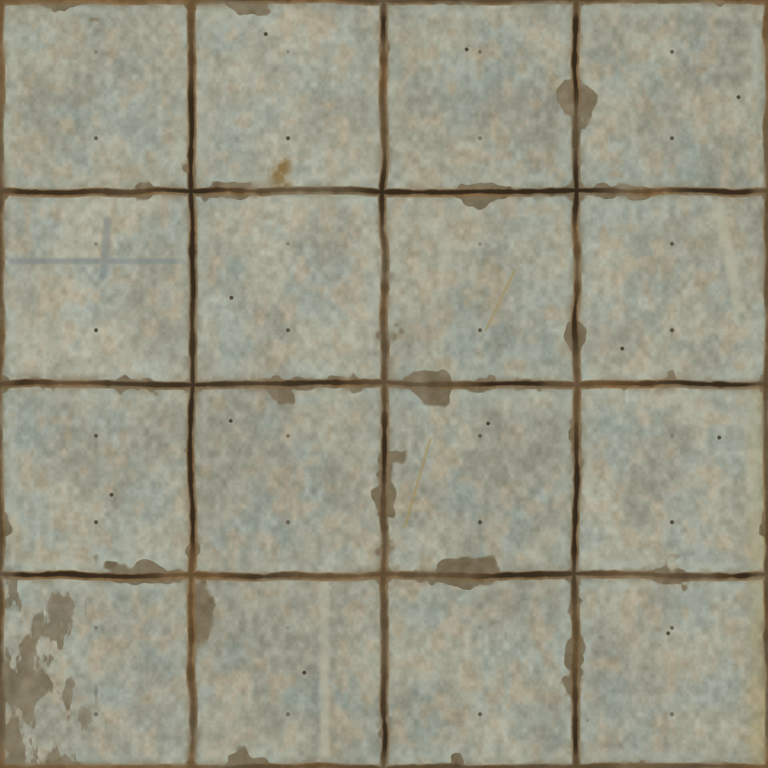
A WebGL 1 fragment shader for this texture:

```glsl
precision highp float;
// Four by four worn grey-green ceramic tiles with brown joints, pinholes and chips.
uniform vec2 u_resolution;

const float TILES = 4.0;
const vec3 GLAZE = vec3(0.60, 0.60, 0.54);
const vec3 PALE = vec3(0.66, 0.66, 0.59);
const vec3 COOL = vec3(0.59, 0.64, 0.61);
const vec3 WARM = vec3(0.64, 0.59, 0.49);
const vec3 CLAY = vec3(0.45, 0.40, 0.31);
const vec3 RUST = vec3(0.50, 0.38, 0.24);
const vec3 SOOT = vec3(0.20, 0.16, 0.11);

float hash(vec2 p) {
  vec3 q = fract(p.xyx * vec3(0.1031, 0.1030, 0.0973));
  q += dot(q, q.yzx + 33.33);
  return fract((q.x + q.y) * q.z);
}

// Value noise that wraps at the canvas edges.
float noise(vec2 uv, vec2 cells, float seed) {
  vec2 p = uv * cells;
  vec2 i = floor(p);
  vec2 f = fract(p);
  f = f * f * (3.0 - 2.0 * f);
  vec2 a = mod(i, cells) + seed;
  vec2 b = mod(i + 1.0, cells) + seed;
  return mix(mix(hash(a), hash(vec2(b.x, a.y)), f.x),
             mix(hash(vec2(a.x, b.y)), hash(b), f.x), f.y);
}

float fbm(vec2 uv, vec2 cells, float seed) {
  float sum = 0.0;
  float gain = 0.5;
  for (int k = 0; k < 4; k++) {
    sum += gain * noise(uv, cells, seed + float(k) * 17.0);
    cells *= 2.0;
    gain *= 0.5;
  }
  return sum / 0.9375;
}

// Soft stroke from a to b.
float stroke(vec2 p, vec2 a, vec2 b, float width) {
  vec2 ab = b - a;
  float t = clamp(dot(p - a, ab) / dot(ab, ab), 0.0, 1.0);
  return 1.0 - smoothstep(0.2 * width, width, length(p - a - ab * t));
}

float spot(vec2 p, vec2 center, float radius) {
  return 1.0 - smoothstep(0.4 * radius, radius, length(p - center));
}

float isTile(vec2 id, vec2 target) {
  return 1.0 - step(0.5, length(id - target));
}

// Mottled glaze with a separate tint for each tile.
vec3 glaze(vec2 uv, vec2 id) {
  float patches = fbm(uv, vec2(14.0), 3.0);
  float mottle = fbm(uv, vec2(56.0, 44.0), 29.0);
  float grain = fbm(uv, vec2(120.0, 100.0), 61.0);
  vec3 color = mix(GLAZE, PALE, smoothstep(0.3, 0.7, patches));
  color = mix(color, COOL, 0.5 * smoothstep(0.45, 0.7, fbm(uv, vec2(20.0), 83.0)));
  color = mix(color, WARM, 0.6 * smoothstep(0.5, 0.75, mottle));
  color += 0.17 * (grain - 0.5) + 0.08 * (mottle - 0.5);
  return color + 0.025 * (hash(id + 5.0) - 0.5) - 0.005;
}

// Two fixed pinholes and one stray pit per tile.
float pinholes(vec2 cell, vec2 id) {
  float holes = spot(cell, vec2(0.5, 0.28), 0.015) * mix(0.5, 1.0, hash(id + 11.0));
  holes = max(holes, spot(cell, vec2(0.5, 0.73), 0.014) * mix(0.2, 0.9, hash(id + 23.0)));
  vec2 stray = 0.15 + 0.7 * vec2(hash(id + 37.0), hash(id + 41.0));
  return max(holes, spot(cell, stray, 0.014) * step(0.4, hash(id + 47.0)));
}

// Scratches, smears and stains on single tiles.
vec3 addMarks(vec3 color, vec2 cell, vec2 id, float rough) {
  float scratch = isTile(id, vec2(2.0, 1.0)) * stroke(cell, vec2(0.11, 0.26), vec2(0.24, 0.71), 0.012);
  scratch += isTile(id, vec2(2.0)) * stroke(cell, vec2(0.53, 0.28), vec2(0.68, 0.59), 0.010);
  color = mix(color, vec3(0.62, 0.54, 0.36), 0.6 * scratch);
  float smear = isTile(id, vec2(1.0, 0.0)) * stroke(cell, vec2(0.69, 0.08), vec2(0.69, 0.95), 0.04);
  smear += isTile(id, vec2(3.0, 2.0)) * stroke(cell, vec2(0.74, 0.94), vec2(0.85, 0.40), 0.05);
  color = mix(color, vec3(0.72, 0.71, 0.62), 0.6 * smear * (0.4 + rough));
  float blue = stroke(cell, vec2(0.06, 0.64), vec2(0.95, 0.64), 0.025);
  blue = max(blue, stroke(cell, vec2(0.54, 0.57), vec2(0.56, 0.85), 0.035));
  color = mix(color, vec3(0.49, 0.52, 0.52), 0.6 * blue * isTile(id, vec2(0.0, 2.0)));
  float drip = isTile(id, vec2(1.0, 3.0)) * stroke(cell, vec2(0.46, 0.05), vec2(0.46, 0.16), 0.08);
  color = mix(color, vec3(0.52, 0.43, 0.27), drip * smoothstep(0.25, 0.65, rough));
  float yellow = step(2.5, id.x) * step(id.y, 1.5) * smoothstep(0.84, 1.0, cell.x);
  return mix(color, vec3(0.68, 0.61, 0.40), 0.5 * yellow);
}

void main() {
  vec2 uv = gl_FragCoord.xy / u_resolution;
  vec2 p = uv * TILES;
  vec2 id = floor(p);
  vec2 cell = fract(p);
  float rough = fbm(uv, vec2(64.0), 101.0);

  // Uneven joint distances, measured in tile widths.
  vec2 wobble = vec2(noise(uv, vec2(24.0), 7.0), noise(uv, vec2(24.0), 13.0)) - 0.5;
  vec2 offset = fract(p + 0.5) - 0.5 + 0.018 * wobble;
  vec2 gap = abs(offset) + 0.012 * (rough - 0.5);
  float joint = min(gap.x, gap.y);
  vec2 coreGap = abs(offset - vec2(-0.002, 0.004));
  float core = min(coreGap.x, coreGap.y) + 0.012 * (rough - 0.5);

  vec3 color = addMarks(glaze(uv, id), cell, id, rough);
  color = mix(color, SOOT, 0.75 * pinholes(cell, id));

  // Pale, cool rim inside each tile and dirt beside the joint.
  float rim = smoothstep(0.02, 0.04, joint) * (1.0 - smoothstep(0.04, 0.11, joint));
  color = mix(color, vec3(0.67, 0.70, 0.64), 0.6 * rim * noise(uv, vec2(16.0), 131.0));
  float dirt = 1.0 - smoothstep(0.015, 0.075, joint);
  color = mix(color, CLAY, 0.5 * dirt * smoothstep(0.35, 0.75, rough));

  // Chipped edges, broken corners and one flaking tile.
  float chipReach = 0.10 * smoothstep(0.60, 0.82, fbm(uv, vec2(16.0), 151.0));
  float corner = length(offset) - 0.065 * hash(mod(floor(p + 0.5), TILES) + 71.0);
  float chip = 1.0 - smoothstep(-0.008, 0.014, min(joint - chipReach - 0.01, corner + 0.06 * (rough - 0.4)));
  float breakAway = length((cell - vec2(0.04, 0.80)) * vec2(1.0, 0.42)) + 0.05 * (rough - 0.5);
  chip = max(chip, isTile(id, vec2(1.0, 0.0)) * (1.0 - smoothstep(0.065, 0.085, breakAway)));
  float flakes = fbm(uv, vec2(56.0, 28.0), 181.0) + 0.25 * (1.0 - smoothstep(0.0, 0.65, cell.x));
  flakes = smoothstep(0.66, 0.76, flakes) * (1.0 - smoothstep(0.35, 0.65, cell.x));
  chip = max(chip, 0.8 * flakes * isTile(id, vec2(0.0)));
  color = mix(color, CLAY + 0.22 * (rough - 0.5), 0.85 * chip);

  // Rusty joint with a broken dark core, paler at the canvas border.
  vec2 border = min(uv, 1.0 - uv);
  float inside = mix(0.4, 1.0, smoothstep(0.01, 0.03, min(border.x, border.y)));
  float depth = inside * mix(0.35, 1.0, smoothstep(0.2, 0.7, noise(uv, vec2(12.0), 211.0)));
  vec3 mortar = mix(CLAY, RUST, noise(uv, vec2(20.0), 223.0)) + 0.15 * (rough - 0.5);
  color = mix(color, mortar, 0.9 * (1.0 - smoothstep(0.014, 0.028, joint)));
  color = mix(color, SOOT, depth * (1.0 - smoothstep(0.005, 0.018, core)));
  gl_FragColor = vec4(clamp(color, 0.0, 1.0), 1.0);
}
```
